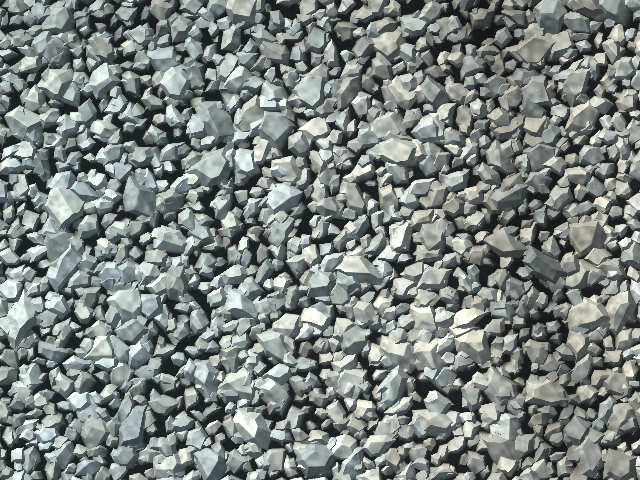
Reproduce this texture procedurally as a WebGL 2 fragment shader.

```glsl
#version 300 es
precision highp float;

uniform vec2 u_resolution;
out vec4 fragColor;

const int LAYERS = 3;
const int FACETS = 6;
const int SHADOW_STEPS = 2;
const mat2 SIXTH_TURN = mat2(0.5, 0.866, -0.866, 0.5);
const mat2 LAYER_TURN = mat2(0.8, 0.6, -0.6, 0.8);

vec3 hash3(vec3 p) {
  p = fract(p * vec3(0.1031, 0.1030, 0.0973));
  p += dot(p, p.yxz + 33.33);
  return fract((p.xxy + p.yxx) * p.zyx);
}

float valueNoise(vec2 p, float seed) {
  vec2 cell = floor(p);
  vec2 f = fract(p);
  f = f * f * (3.0 - 2.0 * f);
  float a = hash3(vec3(cell, seed)).x;
  float b = hash3(vec3(cell + vec2(1, 0), seed)).x;
  float c = hash3(vec3(cell + vec2(0, 1), seed)).x;
  float d = hash3(vec3(cell + 1.0, seed)).x;
  return mix(mix(a, b, f.x), mix(c, d, f.x), f.y);
}

// Faceted stone as the soft minimum of planes: height, slope x, slope y
vec3 stone(vec2 p, vec3 seed) {
  vec3 top = hash3(seed + 5.3);
  vec2 tilt = (top.xy - 0.5) * 0.8;
  vec3 surface = vec3(mix(0.42, 0.75, top.z) + dot(p, tilt), tilt);
  vec2 axis = vec2(1, 0);
  for (int k = 0; k < FACETS; k++) {
    vec3 rnd = hash3(seed + vec3(0, 0, 11 + k));
    vec2 normal = normalize(axis + (rnd.x - 0.5) * 0.9 * vec2(-axis.y, axis.x));
    float steep = mix(0.7, 2.6, rnd.y);
    float height = steep * (mix(0.7, 1.0, rnd.z) - dot(p, normal));
    float below = smoothstep(-0.05, 0.05, surface.x - height);
    surface = mix(surface, vec3(height, -steep * normal), below);
    axis = SIXTH_TURN * axis;
  }
  return surface;
}

// Uppermost stone at a point: height, slope x, slope y, tone
vec4 gravel(vec2 pos) {
  vec4 best = vec4(0, 0, 0, 0.4);
  float size = 0.078;
  mat2 frame = mat2(1.0);
  for (int layer = 0; layer < LAYERS; layer++) {
    vec2 grid = frame * pos / size;
    vec2 home = floor(grid - 0.5);
    float presence = layer == 0 ? 0.55 : 1.0;
    for (int n = 0; n < 4; n++) {
      vec3 seed = vec3(home + vec2(n % 2, n / 2), 7.0 + 31.0 * float(layer));
      vec3 place = hash3(seed);
      float radius = mix(0.43, 0.6, place.z);
      vec2 q = (grid - seed.xy - 0.25 - 0.5 * place.xy) / radius;
      vec3 form = hash3(seed + 3.7);
      if (dot(q, q) > 1.9 || fract(form.x * 7.0 + form.y * 5.0) > presence) continue;
      vec2 along = normalize(form.xy - 0.497);
      mat2 turn = mat2(along, -along.y, along.x);
      vec2 stretch = mix(vec2(1.0, 0.97), vec2(1.22, 0.7), form.z);
      vec3 surface = stone(turn * q / stretch, seed);
      float height = 0.012 * place.x + size * radius * surface.x;
      float cover = smoothstep(-0.07, 0.07, surface.x);
      cover *= smoothstep(-0.0015, 0.0015, height - best.x);
      vec2 slope = (surface.yz / stretch) * turn * frame;
      best = mix(best, vec4(height, slope, fract(form.z * 9.0 + place.y)), cover);
    }
    size *= 0.64;
    frame = LAYER_TURN * frame;
  }
  return best;
}

// Fraction of sunlight reaching a point
float sunlight(vec2 pos, float height, vec3 sun) {
  float lit = 1.0;
  for (int i = 0; i < SHADOW_STEPS; i++) {
    float reach = 0.009 + 0.014 * float(i);
    float ray = height + 0.001 + reach * sun.z / length(sun.xy);
    float blocker = gravel(pos + reach * normalize(sun.xy)).x;
    lit = min(lit, 1.0 - smoothstep(0.0, 0.003, blocker - ray));
  }
  return lit;
}

vec3 shade(vec2 pos, vec3 sun) {
  vec4 hit = gravel(pos);
  float fine = valueNoise(pos * 190.0, 2.0);
  float coarse = valueNoise(pos * 85.0, 3.0);
  vec2 rough = vec2(fine, coarse) - 0.5;
  vec3 normal = normalize(vec3(-hit.yz + 0.45 * rough, 1.0));
  float direct = max(dot(normal, sun), 0.0) * smoothstep(0.0, 0.008, hit.x);
  if (direct > 0.0) direct *= sunlight(pos, hit.x, sun);
  float openness = mix(0.36, 1.0, smoothstep(0.0, 0.018, hit.x));
  float sky = openness * (0.82 + 0.28 * normal.z);
  float albedo = mix(0.8, 1.06, hit.w) * (0.86 + 0.16 * fine + 0.12 * coarse);
  vec3 tint = mix(vec3(0.97, 1.0, 1.01), vec3(1.03, 1.0, 0.95), fract(hit.w * 5.0));
  return albedo * tint * (sky * vec3(0.305, 0.342, 0.365) + direct * vec3(0.63, 0.62, 0.58));
}

void main() {
  vec2 uv = gl_FragCoord.xy / u_resolution;
  vec3 sun = normalize(vec3(-0.45, 0.62, 0.6));
  vec3 color = shade(gl_FragCoord.xy / u_resolution.y, sun);
  // Broad changes of light across the heap
  float hollow = 1.0 - smoothstep(0.0, 0.16, abs(uv.x - 0.84 + 0.12 * (uv.y - 0.5)));
  float exposure = 1.06 - 0.2 * hollow - 0.1 * smoothstep(0.7, 1.0, uv.y);
  vec3 warmth = mix(vec3(0.97, 1.0, 1.01), vec3(1.02, 1.0, 0.97), smoothstep(0.1, 0.9, uv.x));
  fragColor = vec4(clamp(color * exposure * warmth, 0.0, 1.0), 1.0);
}
```
